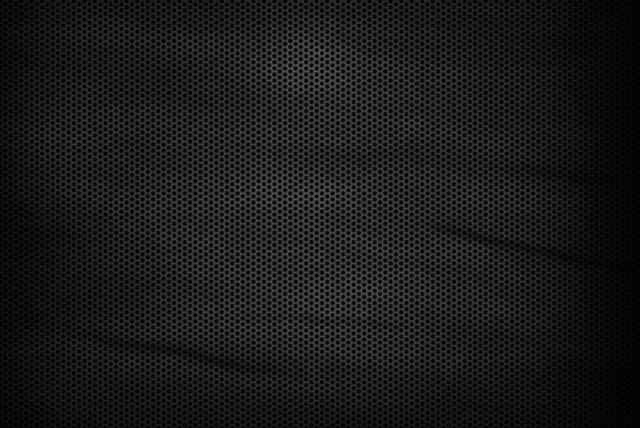
A Shadertoy shader for this pattern:

```glsl
// Dark perforated metal: vertical columns of near-black round-cornered holes, each
// column shifted by half a pitch, in a thin grey web that is brightest at its joints.
// Broad light, a vignette, stretched gradient noise and faint smears vary the sheet.

const float PITCHES_ACROSS = 105.0;  // sheet width in units of the vertical hole pitch
const float HOLE_RADIUS    = 0.335;  // in units of the hole pitch
const float RIM_INNER      = 0.17;   // softness toward the hole
const float RIM_OUTER      = 0.22;   // softness toward the web
const float HOLE_ROUND     = 0.60;   // 0 = hexagon, 1 = circle
const float CELL_WEAR      = 0.16;
const float CLOUD_AMOUNT   = 0.45;
const float AMBIENT        = 0.32;
const vec3  WEB_COLOR      = vec3(0.325, 0.325, 0.328);
const vec3  HOLE_COLOR     = vec3(0.034, 0.034, 0.035);
const vec3  FLOOR_COLOR    = vec3(0.005);
const vec2  LATTICE        = vec2(1.7320508, 1.0);

float hash(vec2 p) {
    vec3 h = fract(p.xyx * vec3(0.1031, 0.1030, 0.0973));
    h += dot(h, h.yzx + 33.33);
    return fract((h.x + h.y) * h.z);
}

vec2 gradient(vec2 cell) {
    float angle = 6.28319 * hash(cell);
    return vec2(cos(angle), sin(angle));
}

float gradientNoise(vec2 p) {
    vec2 i = floor(p), f = fract(p);
    vec2 u = f * f * f * (f * (f * 6.0 - 15.0) + 10.0);
    vec2 e = vec2(0.0, 1.0);
    float low  = mix(dot(gradient(i), f),
                     dot(gradient(i + e.yx), f - e.yx), u.x);
    float high = mix(dot(gradient(i + e.xy), f - e.xy),
                     dot(gradient(i + e.yy), f - e.yy), u.x);
    return mix(low, high, u.y);
}

float clouds(vec2 p) {
    float sum = 0.0, weight = 0.6;
    for (int octave = 0; octave < 4; octave++) {
        sum += weight * gradientNoise(p);
        p = p * 2.03 + 17.3;
        weight *= 0.5;
    }
    return sum;
}

// Offset to the nearest hole centre in xy, lattice position of that centre in zw
vec4 nearestHole(vec2 p) {
    vec2 even = floor(p / LATTICE + 0.5) * LATTICE;
    vec2 odd  = (floor(p / LATTICE) + 0.5) * LATTICE;
    vec2 a = p - even, b = p - odd;
    return dot(a, a) < dot(b, b) ? vec4(a, even) : vec4(b, odd);
}

float holeDistance(vec2 p) {
    vec2 q = abs(p);
    float hexagon = max(q.y, dot(q, vec2(0.8660254, 0.5)));
    return mix(hexagon, length(p), HOLE_ROUND) - HOLE_RADIUS;
}

float glow(vec2 uv, vec2 center, vec2 size) {
    vec2 d = (uv - center) / size;
    return exp(-dot(d, d));
}

// Slanting dark smear that fades toward both ends
float smear(vec2 uv, vec2 start, vec2 end, float width) {
    vec2 along = end - start;
    float t = dot(uv - start, along) / dot(along, along);
    float bend = 0.012 * gradientNoise(vec2(t * 3.0, start.x * 40.0));
    float offset = uv.y - mix(start.y, end.y, t) + bend;
    float fade = smoothstep(-0.15, 0.25, t) * (1.0 - smoothstep(0.7, 1.15, t));
    return fade * exp(-offset * offset / (width * width));
}

float sheetLight(vec2 uv) {
    float light = AMBIENT + 0.58 * glow(uv, vec2(0.49, 0.50), vec2(0.40, 0.58));

    // Brighter and duller patches
    light += 0.22 * glow(uv, vec2(0.48, 0.86), vec2(0.07, 0.08));
    light += 0.20 * glow(uv, vec2(0.08, 0.68), vec2(0.09, 0.12));
    light += 0.12 * glow(uv, vec2(0.50, 0.52), vec2(0.12, 0.10));
    light += 0.12 * glow(uv, vec2(0.50, 0.34), vec2(0.18, 0.08));
    light -= 0.20 * glow(uv, vec2(0.54, 0.63), vec2(0.10, 0.035));
    light -= 0.16 * glow(uv, vec2(0.08, 0.40), vec2(0.15, 0.14));

    light *= 1.0 + CLOUD_AMOUNT * clouds(uv * vec2(3.0, 9.0) + vec2(0.0, uv.x * 1.5));
    light *= 1.0 - 0.42 * smear(uv, vec2(0.12, 0.22), vec2(0.46, 0.12), 0.012);
    light *= 1.0 - 0.45 * smear(uv, vec2(0.66, 0.47), vec2(1.00, 0.37), 0.011);
    light *= 1.0 - 0.22 * smear(uv, vec2(0.40, 0.26), vec2(0.66, 0.24), 0.010);
    light *= 1.0 - 0.25 * smear(uv, vec2(0.78, 0.61), vec2(1.00, 0.57), 0.018);

    // Edge falloff, deepest on the right and along the bottom
    float sides = smoothstep(-0.12, 0.14, uv.x) * (1.0 - smoothstep(0.80, 1.02, uv.x));
    float ends  = smoothstep(-0.18, 0.22, uv.y) * (1.0 - smoothstep(0.90, 1.30, uv.y));
    return max(light, 0.0) * mix(0.12, 1.0, sides) * mix(0.25, 1.0, ends);
}

void mainImage(out vec4 fragColor, in vec2 fragCoord) {
    vec2 uv = fragCoord / iResolution.xy;
    vec2 p = fragCoord / iResolution.x * PITCHES_ACROSS;
    float pixel = PITCHES_ACROSS / iResolution.x;

    // Soft rims leave full brightness only at the joints of the web
    vec4 hole = nearestHole(p);
    float inner = max(RIM_INNER, 0.6 * pixel);
    float outer = max(RIM_OUTER, 0.6 * pixel);
    float web = smoothstep(-inner, outer, holeDistance(hole.xy));

    // Each hole carries a little wear of its own
    float wear = 1.0 + CELL_WEAR * (hash(floor(hole.zw / LATTICE * 2.0 + 0.5)) - 0.5);
    vec3 color = mix(HOLE_COLOR, WEB_COLOR * wear, web) * sheetLight(uv);
    fragColor = vec4(color + FLOOR_COLOR, 1.0);
}
```
